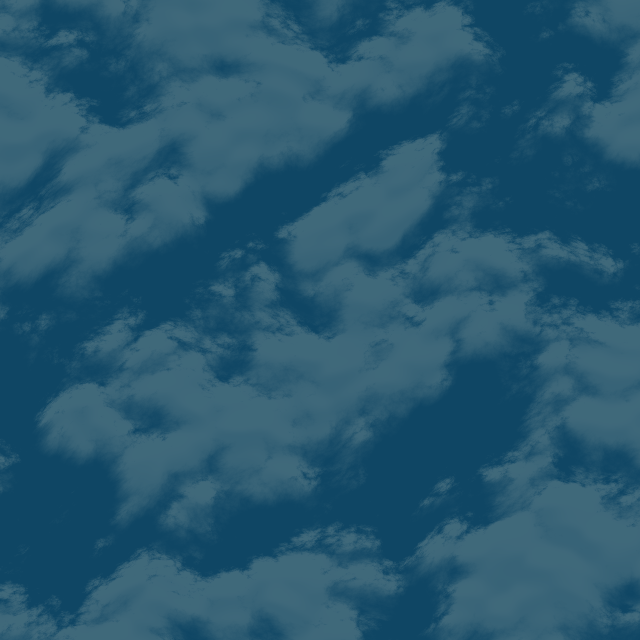
Write a Shadertoy shader that draws this texture.

```glsl
// Dim blue sky filled with ragged cumulus banks: crisp tops, hazy undersides.

const vec3  SKY_COLOR    = vec3(0.058, 0.274, 0.392);
const vec3  CLOUD_COLOR  = vec3(0.248, 0.410, 0.480);
const vec2  BANK_SCALE   = vec2(4.0, 5.6);   // cloud banks across the canvas
const float BANK_TILT    = 0.16;             // banks rise to the right
const float COVER_LEVEL  = -0.30;            // lower value gives more cloud
const float SOFT_EDGE    = 1.15;             // fade width on undersides
const float CRISP_EDGE   = 0.72;             // fade width on sunlit tops
const float BANK_STRENGTH = 0.72;            // strength of the largest octave
const float GAIN         = 0.67;             // strength of each finer octave
const float CURL         = 0.05;             // how far octaves bend the next
const float LIGHT_STEP   = 0.028;            // distance probed towards the light
const float SHADE_DEPTH  = 0.16;             // darkening of undersides
const int   BROAD_OCTAVES = 3;
const int   FINE_OCTAVES  = 5;
const mat2  OCTAVE_TURN  = mat2(1.62, 1.22, -1.22, 1.62);

vec2 hash2(vec2 cell) {
    vec3 h = fract(cell.xyx * vec3(0.1031, 0.1030, 0.0973));
    h += dot(h, h.yzx + 33.33);
    return fract((h.xx + h.yz) * h.zy);
}

// Smooth cellular noise: round puffs, roughly zero mean.
float puffs(vec2 p) {
    vec2 cell = floor(p);
    vec2 local = p - cell;
    float sum = 0.02;
    for (int y = -1; y <= 1; y++) {
        for (int x = -1; x <= 1; x++) {
            vec2 offset = vec2(x, y);
            vec2 d = offset + hash2(cell + offset + 157.0) - local;
            sum += exp(-8.0 * dot(d, d));
        }
    }
    return log(sum) + 1.25;
}

// Adds octaves of puffs; p and amplitude carry on to finer layers.
float layeredPuffs(inout vec2 p, inout float amplitude, int octaves) {
    float total = 0.0;
    for (int i = 0; i < octaves; i++) {
        float n = puffs(p);
        total += amplitude * n;
        p = OCTAVE_TURN * p + CURL * vec2(n, -n) + vec2(11.3, 7.9);
        amplitude *= GAIN;
    }
    return total;
}

// Canvas position to cloud space, bent by slow sines.
vec2 cloudSpace(vec2 uv) {
    uv.y -= BANK_TILT * uv.x;
    uv += 0.018 * sin(uv.yx * vec2(13.0, 11.0) + vec2(0.7, 2.1));
    uv += 0.005 * sin(uv.yx * vec2(37.0, 41.0) + vec2(1.9, 0.4));
    return uv * BANK_SCALE + vec2(3.7, 8.2);
}

void mainImage(out vec4 fragColor, in vec2 fragCoord) {
    vec2 uv = fragCoord / iResolution.y;

    // Broad banks, here and a little nearer the light
    vec2 p = cloudSpace(uv);
    vec2 lit = cloudSpace(uv + LIGHT_STEP * vec2(0.25, 1.0));
    float amplitude = BANK_STRENGTH;
    float litAmplitude = BANK_STRENGTH;
    float broad = layeredPuffs(p, amplitude, BROAD_OCTAVES);
    float above = layeredPuffs(lit, litAmplitude, BROAD_OCTAVES);
    float topness = smoothstep(-0.8, 0.8, broad - above);

    // Ragged detail, strongest on the tops
    float fine = layeredPuffs(p, amplitude, FINE_OCTAVES);
    float density = broad + fine * mix(0.45, 1.0, topness);

    // Opacity and underside shading
    float width = mix(SOFT_EDGE, CRISP_EDGE, topness);
    float cover = smoothstep(COVER_LEVEL - width, COVER_LEVEL + width, density);
    cover *= 1.0 - SHADE_DEPTH * (1.0 - topness);

    fragColor = vec4(mix(SKY_COLOR, CLOUD_COLOR, cover), 1.0);
}
```
